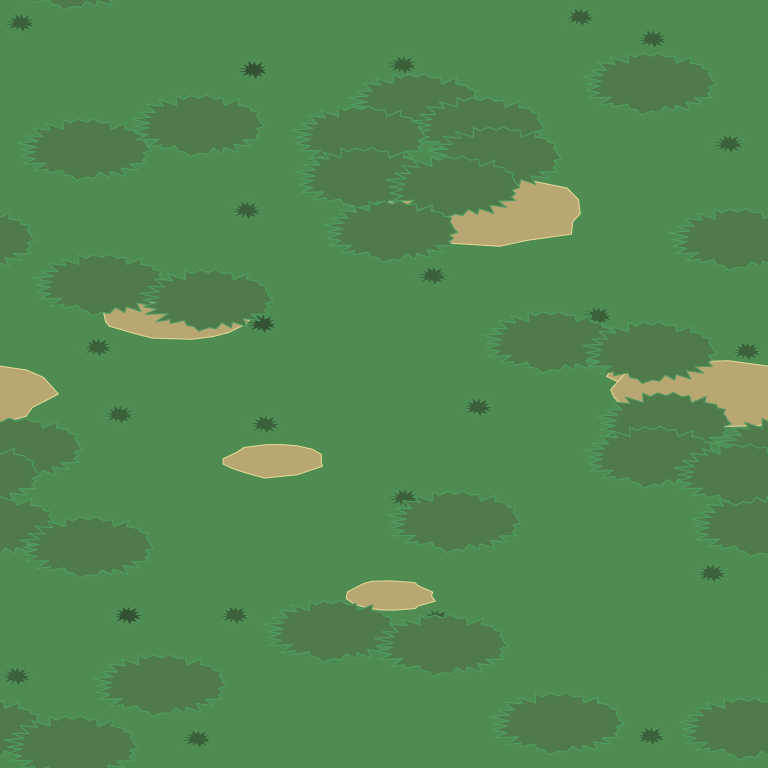
Give the GLSL for this texture, as a Shadertoy shader.

```glsl
const vec3 GRASS     = vec3(0.31, 0.55, 0.32);
const vec3 BUSH      = vec3(0.31, 0.48, 0.29);
const vec3 BUSH_RIM  = vec3(0.31, 0.62, 0.38);
const vec3 SAND      = vec3(0.72, 0.65, 0.45);
const vec3 SAND_RIM  = vec3(0.89, 0.85, 0.58);
const vec3 TUFT      = vec3(0.23, 0.38, 0.23);
const vec3 TUFT_DARK = vec3(0.20, 0.32, 0.20);
const vec3 TUFT_RIM  = vec3(0.30, 0.57, 0.34);

const vec2  BUSH_RADII = vec2(0.093, 0.042);
const vec2  TUFT_RADII = vec2(0.024, 0.0135);
const float SAND_FLATNESS = 0.32;
const float RIM_HALF_WIDTH = 0.0007;
const float ROUGHNESS = 0.16;           // random loss of radius per corner
const vec2  BUSH_STEP = vec2(0.13, 0.044);
const int   CLUMP_GRID = 4;
const ivec2 TUFT_GRID = ivec2(5, 6);
const int   FIRST_SANDY = 10;           // clump kinds from here on have sand
const float SAND_WIDTH[6] = float[6](0.04, 0.065, 0.11, 0.15, 0.15, 0.07);
const float TAU = 6.28319;

float hash(float n) {
    n = fract(n * 0.1031 + 0.37);
    n *= n + 33.33;
    n *= n + n;
    return fract(n);
}

vec2 hash2(float n) {
    return vec2(hash(n), hash(n + 57.3));
}

// Shortest offset on the repeating canvas
vec2 wrapped(vec2 offset) {
    return offset - round(offset);
}

// Corner of a ragged ellipse; odd corners are pulled in to form spikes
vec2 corner(int i, int count, float inner, float seed) {
    vec2 h = hash2(float(i) + seed);
    float angle = TAU * (float(i) + 0.6 * (h.x - 0.5)) / float(count);
    float radius = ((i & 1) == 0 ? 1.0 : inner) - ROUGHNESS * h.y;
    return radius * vec2(cos(angle), sin(angle));
}

// Signed distance to the ragged ellipse, negative inside
float raggedEllipse(vec2 p, vec2 radii, int count, float inner, float seed) {
    if (any(greaterThan(abs(p), radii + 0.01))) return 1.0;
    float nearest = 1.0;
    float side = 1.0;
    vec2 a = radii * corner(count - 1, count, inner, seed);
    for (int i = 0; i < count; i++) {
        vec2 b = radii * corner(i, count, inner, seed);
        vec2 edge = a - b;
        vec2 q = p - b;
        vec2 gap = q - edge * clamp(dot(q, edge) / dot(edge, edge), 0.0, 1.0);
        nearest = min(nearest, dot(gap, gap));
        bvec3 cross3 = bvec3(p.y >= b.y, p.y < a.y, edge.x * q.y > edge.y * q.x);
        if (all(cross3) || !any(cross3)) side = -side;
        a = b;
    }
    return side * sqrt(nearest);
}

// Fill plus thin outline, both antialiased
vec3 paint(vec3 base, float d, vec3 fill, vec3 rim, float pixel) {
    base = mix(base, fill, clamp(0.5 - d / pixel, 0.0, 1.0));
    float line = clamp(0.5 - (abs(d) - RIM_HALF_WIDTH) / pixel, 0.0, 1.0);
    return mix(base, rim, line);
}

// Shuffled kind 0..15 of a clump
int clumpKind(int i) {
    return (i * 7) % 16;
}

int bushCount(int kind) {
    if (kind < 8) return 1;
    if (kind < 13) return 2;
    return kind == 13 ? 4 : kind == 14 ? 6 : 0;
}

// Staggered, jittered grid, ordered from top to bottom
vec2 clumpCentre(int i) {
    int row = i / CLUMP_GRID;
    vec2 cell = vec2(float(i % CLUMP_GRID) + 0.5 * float(row & 1), float(CLUMP_GRID - 1 - row));
    return (cell + 0.5 + 0.6 * (hash2(float(i) + 11.0) - 0.5)) / float(CLUMP_GRID);
}

void mainImage(out vec4 fragColor, in vec2 fragCoord) {
    vec2 uv = fragCoord / iResolution.xy;
    float pixel = 1.0 / iResolution.y;
    vec3 color = GRASS;
    int clumps = CLUMP_GRID * CLUMP_GRID;

    // Sand, peeking out above or below its clump
    for (int i = 0; i < clumps; i++) {
        int kind = clumpKind(i);
        if (kind < FIRST_SANDY) continue;
        float rows = float(bushCount(kind) / 2);
        float lift = (0.02 + 0.024 * rows) * ((kind & 1) == 1 ? 1.0 : -1.0);
        vec2 centre = clumpCentre(i) + vec2(0.1 * (hash(float(i) + 83.0) - 0.5), lift);
        vec2 radii = SAND_WIDTH[kind - FIRST_SANDY] * vec2(1.0, SAND_FLATNESS);
        float d = raggedEllipse(wrapped(uv - centre), radii, 17, 1.0, float(i) * 19.0);
        color = paint(color, d, SAND, SAND_RIM, pixel);
    }

    // Small dark tufts
    for (int i = 0; i < TUFT_GRID.x * TUFT_GRID.y; i++) {
        vec2 cell = vec2(i % TUFT_GRID.x, i / TUFT_GRID.x);
        vec2 centre = (cell + 0.1 + 0.8 * hash2(float(i) + 141.0)) / vec2(TUFT_GRID);
        float d = raggedEllipse(wrapped(uv - centre), TUFT_RADII, 26, 0.6, 5.0);
        vec3 fill = mix(TUFT, TUFT_DARK, step(0.8, hash(float(i) + 205.0)));
        color = paint(color, d, fill, mix(color, TUFT_RIM, 0.5), pixel);
    }

    // Bushes, lower ones in front
    for (int i = 0; i < clumps; i++) {
        int count = bushCount(clumpKind(i));
        float middle = 0.5 * float((count + 1) / 2 - 1);
        for (int j = 0; j < count; j++) {
            float column = float(j & 1);
            float row = float(j / 2);
            vec2 offset = BUSH_STEP * vec2(column - 0.5 - 0.2 * row, middle - row - 0.5 * column);
            offset += vec2(0.05, 0.016) * (hash2(float(i * 6 + j) + 311.0) - 0.5);
            vec2 p = wrapped(uv - clumpCentre(i) - offset);
            color = paint(color, raggedEllipse(p, BUSH_RADII, 52, 0.86, 29.0), BUSH, BUSH_RIM, pixel);
        }
    }
    fragColor = vec4(color, 1.0);
}
```
